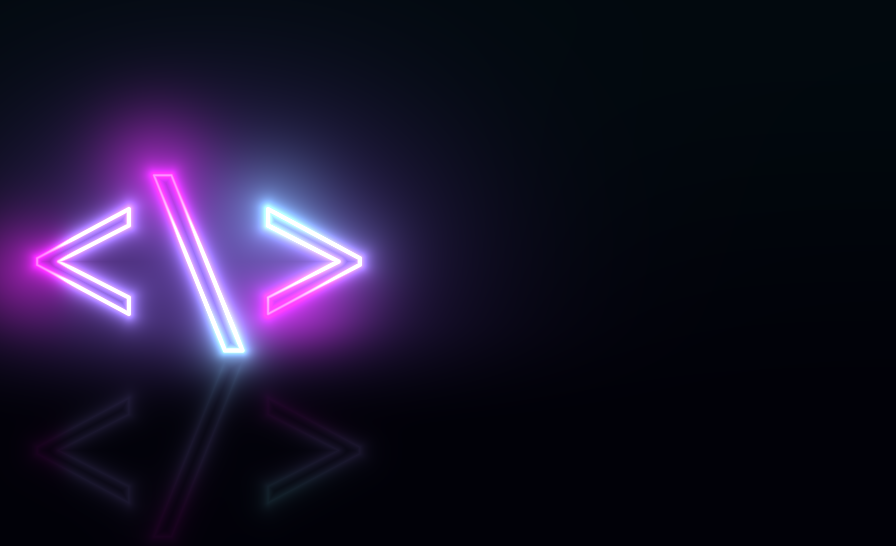
Give the GLSL for this background, as a Shadertoy shader.

```glsl
// Neon angle brackets and a slanted bar glowing over a dark reflective floor.

// Lengths are fractions of the canvas height.
const vec3 SKY = vec3(0.006, 0.036, 0.055);
const vec3 FLOOR = vec3(0.003, 0.002, 0.030);
const vec3 MAGENTA = vec3(0.95, 0.07, 0.88);
const vec3 LAVENDER = vec3(0.68, 0.58, 1.00);
const vec3 CYAN = vec3(0.48, 0.86, 0.92);
const vec2 LEFT_TIP = vec2(0.068, 0.521);
const vec2 RIGHT_TIP = vec2(0.659, 0.521);
const vec2 BAR_TOP = vec2(0.282, 0.679);
const vec2 BAR_BASE = vec2(0.412, 0.358);
const float BAR_WIDTH = 0.032;
const float FLOOR_LINE = 0.348;
const float TUBE = 0.0026;
const float BLOOM = 0.013;
const float REFLECTION = 0.13;

float segment(vec2 p, vec2 a, vec2 b) {
    vec2 ap = p - a, ab = b - a;
    return length(ap - ab * clamp(dot(ap, ab) / dot(ab, ab), 0.0, 1.0));
}

// Outline of a bracket with its tip at the origin, opening toward +x
float bracket(vec2 p) {
    p.y = abs(p.y);
    vec2 tip = vec2(0.0, 0.006);
    vec2 outer = vec2(0.168, 0.096), inner = vec2(0.168, 0.066);
    float d = min(segment(p, vec2(0.0), tip), segment(p, tip, outer));
    d = min(d, segment(p, outer, inner));
    return min(d, segment(p, inner, vec2(0.039, 0.0)));
}

// Outline of the slanted bar
float bar(vec2 p) {
    vec2 w = vec2(BAR_WIDTH, 0.0);
    float sides = min(segment(p, BAR_TOP, BAR_BASE), segment(p, BAR_TOP + w, BAR_BASE + w));
    float caps = min(segment(p, BAR_TOP, BAR_TOP + w), segment(p, BAR_BASE, BAR_BASE + w));
    return min(sides, caps);
}

// Tube colour from magenta (0) through lavender to cyan (1)
vec3 neonRamp(float t) {
    return mix(mix(MAGENTA, LAVENDER, smoothstep(0.0, 0.5, t)), CYAN, smoothstep(0.5, 1.0, t));
}

// Bloom around a tube plus its hot core; soft = 1 gives only a blurred trace
vec3 neon(float d, float t, float soft) {
    float heat = smoothstep(0.0, 0.5, t);
    vec3 tint = neonRamp(t);
    vec3 bloom = tint * exp(-d / BLOOM) * mix(0.60, 0.95, heat);
    bloom += tint * exp(-d / 0.040) * 0.16;
    float aa = 0.8 / iResolution.y;
    float width = TUBE * mix(0.55, 1.0, heat);
    float core = 1.0 - smoothstep(width - aa, width + aa + 0.001, d);
    vec3 hot = mix(vec3(1.0, 0.55, 1.0), vec3(0.94, 0.98, 1.0), heat);
    return bloom + hot * core * 0.65 * (1.0 - soft);
}

vec3 sign3(vec2 p, float soft) {
    vec2 l = p - LEFT_TIP;
    vec2 r = vec2(RIGHT_TIP.x - p.x, p.y - RIGHT_TIP.y);
    float leftT = 0.56 * smoothstep(-0.01, 0.10, l.x);
    float barT = clamp((0.665 - p.y) / 0.30, 0.0, 1.0);
    float rightT = clamp((p.y - 0.435) / 0.175, 0.0, 1.0);
    return neon(bracket(l), leftT, soft) + neon(bar(p), barT, soft)
         + neon(bracket(r), rightT, soft);
}

float halo(vec2 p, vec2 center, vec2 size) {
    vec2 q = (p - center) / size;
    return exp(-dot(q, q));
}

// Wide coloured light in the air behind the tubes
vec3 haze(vec2 p) {
    vec3 light = vec3(0.21, 0.13, 0.33) * halo(p, vec2(0.37, 0.52), vec2(0.36, 0.25));
    light += vec3(0.07, 0.04, 0.12) * halo(p, vec2(0.42, 0.52), vec2(0.46, 0.36));
    light += MAGENTA * 0.30 * halo(p, vec2(0.28, 0.70), vec2(0.11, 0.11));
    light += MAGENTA * 0.33 * halo(p, vec2(0.04, 0.50), vec2(0.11, 0.10));
    light += MAGENTA * 0.34 * halo(p, vec2(0.54, 0.42), vec2(0.12, 0.08));
    light += CYAN * 0.26 * halo(p, vec2(0.50, 0.61), vec2(0.11, 0.11));
    light += CYAN * 0.24 * halo(p, vec2(0.42, 0.35), vec2(0.07, 0.08));
    light += LAVENDER * 0.16 * halo(p, vec2(0.64, 0.52), vec2(0.10, 0.10));
    return light * smoothstep(0.20, 0.42, p.y);
}

void mainImage(out vec4 fragColor, in vec2 fragCoord) {
    vec2 p = fragCoord / iResolution.y;

    // Dark backdrop and air glow
    vec3 color = mix(FLOOR, SKY, smoothstep(0.15, 1.0, p.y)) + haze(p);

    // Dim mirrored trace on the floor
    vec2 mirrored = vec2(p.x, 2.0 * FLOOR_LINE - p.y);
    float below = 1.0 - smoothstep(FLOOR_LINE - 0.03, FLOOR_LINE, p.y);
    color += sign3(mirrored, 1.0) * REFLECTION * below;

    // Lit tubes, fading where they meet the floor
    color += sign3(p, 0.0) * smoothstep(0.26, 0.36, p.y);

    fragColor = vec4(min(color, 1.0), 1.0);
}
```
